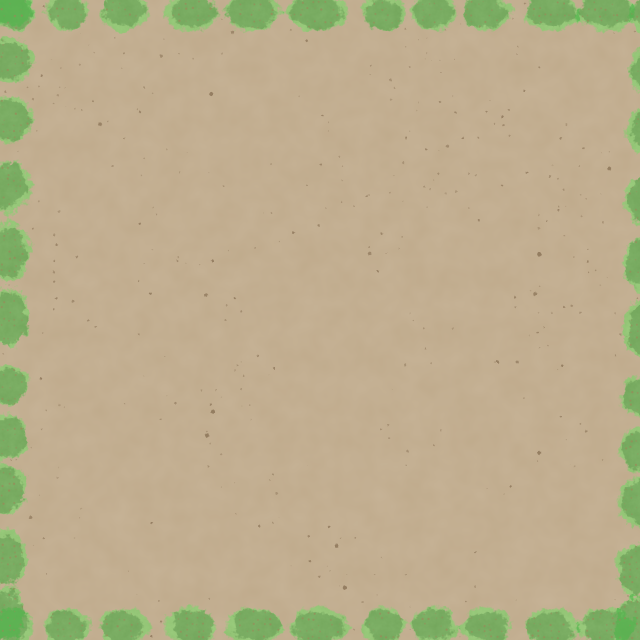
A Shadertoy shader for this background:

```glsl
#define PAPER vec3(0.763, 0.684, 0.568)
#define SPECK vec3(0.56, 0.47, 0.36)
#define LEAF_LIGHT vec3(0.57, 0.78, 0.46)
#define LEAF_CORE vec3(0.47, 0.67, 0.38)
#define LEAF_OVERLAP vec3(0.32, 0.71, 0.30)
#define BERRY vec3(0.62, 0.52, 0.34)
#define BUSHES 11
#define BUSH_DEPTH vec2(0.033, 0.029)
#define RAGGED 0.28
#define MOTTLE 0.022

vec2 hash2(vec2 p) {
    vec3 h = fract(p.xyx * vec3(0.1031, 0.1030, 0.0973));
    h += dot(h, h.yzx + 33.33);
    return fract((h.xx + h.yz) * h.zy);
}

float cornerSlope(vec2 cell, vec2 offset) {
    float angle = 6.2832 * hash2(cell).x;
    return dot(vec2(cos(angle), sin(angle)), offset);
}

float gradientNoise(vec2 p) {
    vec2 i = floor(p), f = fract(p), e = vec2(1.0, 0.0);
    vec2 u = f * f * f * (f * (f * 6.0 - 15.0) + 10.0);
    return mix(mix(cornerSlope(i, f), cornerSlope(i + e, f - e), u.x),
               mix(cornerSlope(i + e.yx, f - e.yx), cornerSlope(i + 1.0, f - 1.0), u.x), u.y);
}

float roughness(vec2 p) {
    return gradientNoise(p * 45.0) + 0.6 * gradientNoise(p * 130.0) + 0.3 * gradientNoise(p * 290.0);
}

// One random dot in some cells of a grid
float dots(vec2 p, float cells, float chance, float radius, float pixel) {
    vec2 cell = floor(p * cells);
    vec2 pick = hash2(cell + cells);
    vec2 center = (cell + 0.25 + 0.5 * hash2(cell + 71.7)) / cells;
    float size = radius * mix(0.5, 1.0, pick.y);
    float dist = length(p - center) - size;
    return step(pick.x, chance) * smoothstep(pixel, -pixel, dist) * mix(0.4, 0.9, pick.y);
}

// Uneven spacing shared by all four borders
float bushPlace(float i) {
    float a = 0.31416 * i;
    return 0.021 + 0.0926 * i + 0.0072 * sin(a) - 0.0078 * sin(2.0 * a)
         - 0.0081 * sin(3.0 * a) - 0.0044 * sin(6.0 * a) + 0.0039 * sin(7.0 * a);
}

// Coverage of the pale rim (x) and the darker core (y)
vec2 bush(vec2 p, vec2 center, vec2 radius, vec2 rough, float pixel) {
    vec2 q = (p - center) / radius;
    vec2 shift = 0.28 * (hash2(center * 512.0) - 0.5);
    float soft = 0.04 + pixel / radius.y;
    float rim = length(q) - 1.0 + RAGGED * rough.x;
    float core = length(q - shift) - 0.87 + RAGGED * rough.y;
    float cover = smoothstep(soft, -soft, rim);
    return cover * vec2(1.0, smoothstep(soft, -soft, core));
}

void mainImage(out vec4 fragColor, in vec2 fragCoord) {
    vec2 p = fragCoord / iResolution.xy;
    float pixel = 0.7 / min(iResolution.x, iResolution.y);
    vec2 rough = vec2(roughness(p), roughness(p + 3.7));

    // Mottled paper
    float mottle = gradientNoise(p * 24.0) + 0.6 * gradientNoise(p * 60.0);
    vec3 color = PAPER + MOTTLE * mottle * vec3(0.6, 0.7, 0.9);

    // Clustered specks, denser towards the top
    float cluster = smoothstep(-0.25, 0.45, gradientNoise(p * 6.0 + 2.3)) * mix(0.4, 1.0, p.y);
    vec2 bent = p + 0.0016 * vec2(gradientNoise(p * 300.0), gradientNoise(p * 300.0 + 9.0));
    float specks = dots(bent, 29.0, 0.16 * cluster, 0.0032, pixel);
    specks = max(specks, dots(bent, 53.0, 0.16 * cluster, 0.0020, pixel));
    specks = max(specks, 0.7 * dots(bent, 91.0, 0.09 * cluster, 0.0014, pixel));
    color = mix(color, SPECK, specks);

    // Bushes along the four borders
    float leaves = 0.0, cores = 0.0;
    for (int n = 0; n < BUSHES; n++) {
        float i = float(n), s = bushPlace(i);
        float halfLength = 0.031 + 0.017 * fract(i / 5.5);
        vec2 flat_ = vec2(halfLength, BUSH_DEPTH.y), tall = vec2(BUSH_DEPTH.x, halfLength);
        for (int side = 0; side < 4; side++) {
            vec2 center = side == 0 ? vec2(s, 0.981)
                        : side == 1 ? vec2(s, 0.021)
                        : side == 2 ? vec2(0.0185 - 0.0012 * i, 1.013 - 1.025 * s)
                        : vec2(1.0165 - 0.0022 * i, 0.996 - 1.028 * s);
            vec2 cover = bush(p, center, side < 2 ? flat_ : tall, rough, pixel);
            color = mix(color, LEAF_LIGHT, 0.95 * cover.x * (1.0 - cores));
            color = mix(color, LEAF_CORE, 0.95 * cover.y);
            leaves += cover.x;
            cores = max(cores, cover.y);
        }
    }

    // Brush grain, berries and richer green where bushes overlap
    color += 0.025 * rough.y * min(leaves, 1.0);
    color = mix(color, LEAF_OVERLAP, 0.7 * clamp(leaves - 1.0, 0.0, 1.0));
    color = mix(color, BERRY, 0.7 * cores * dots(p, 105.0, 0.6, 0.0018, pixel));

    fragColor = vec4(color, 1.0);
}
```
